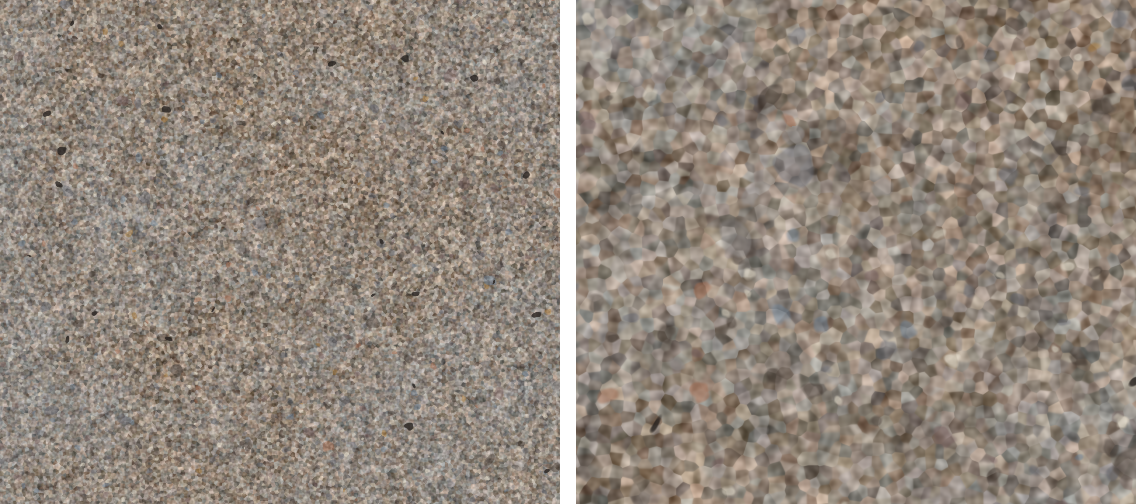
Left, the full canvas; right, a detail of the centre.
This texture is drawn by a WebGL 2 fragment shader. Its source:

```glsl
#version 300 es
precision highp float;
// Weathered sandy concrete: fine tan and grey grains over slow warm and cool drifts,
// with scattered pebbles, pale chips and a few dark pits. Grains are soft Voronoi
// cells, drifts are gradient noise, and stones are wobbly ellipses on jittered grids.

uniform vec2 u_resolution;
out vec4 fragColor;

vec3 hash(vec2 cell, int seed) {
    uvec3 v = uvec3(ivec3(ivec2(cell), seed)) * 1664525u + 1013904223u;
    v.x += v.y * v.z; v.y += v.z * v.x; v.z += v.x * v.y;
    v ^= v >> 16u;
    v.x += v.y * v.z; v.y += v.z * v.x; v.z += v.x * v.y;
    return vec3(v >> 8u) / 16777216.0;
}

float corner(vec2 cell, vec2 offset, int seed) {
    float angle = 6.2832 * hash(cell, seed).x;
    return dot(vec2(cos(angle), sin(angle)), offset);
}

// Gradient noise, roughly -0.7 to 0.7
float noise(vec2 p, int seed) {
    vec2 i = floor(p), f = p - i, e = vec2(1, 0);
    vec2 w = f * f * f * (f * (f * 6.0 - 15.0) + 10.0);
    float low = mix(corner(i, f, seed), corner(i + e, f - e, seed), w.x);
    float high = mix(corner(i + e.yx, f - e.yx, seed), corner(i + 1.0, f - 1.0, seed), w.x);
    return mix(low, high, w.y);
}

// Soft Voronoi cells, each carrying three random values
vec3 grains(vec2 p, int seed) {
    vec2 home = floor(p);
    vec3 sum = vec3(0);
    float total = 0.0;
    for (int y = -1; y <= 1; y++)
    for (int x = -1; x <= 1; x++) {
        vec2 cell = home + vec2(x, y);
        vec2 d = p - cell - hash(cell, seed).xy;
        float weight = exp(-14.0 * dot(d, d));
        sum += weight * hash(cell, seed + 1);
        total += weight;
    }
    return sum / total;
}

vec3 stoneColour(float pick) {
    if (pick < 0.30) return vec3(0.43, 0.43, 0.45);  // slate
    if (pick < 0.54) return vec3(0.35, 0.31, 0.28);  // dark brown
    if (pick < 0.70) return vec3(0.49, 0.41, 0.40);  // mauve
    if (pick < 0.84) return vec3(0.58, 0.56, 0.55);  // pale grey
    if (pick < 0.91) return vec3(0.46, 0.51, 0.56);  // blue
    if (pick < 0.96) return vec3(0.62, 0.44, 0.35);  // rust
    return vec3(0.64, 0.49, 0.29);                   // ochre
}

// Colour in rgb and coverage in a; share is the fraction of cells holding a stone
vec4 stones(vec2 p, float cells, float share, float radius, float flatness, int seed) {
    vec2 home = floor(p * cells);
    float edge = max(0.0016, 0.8 / u_resolution.y);
    float wobble = radius * 0.6 * noise(p * 0.9 / radius, seed + 3);
    vec4 result = vec4(0);
    for (int y = -1; y <= 1; y++)
    for (int x = -1; x <= 1; x++) {
        vec2 cell = home + vec2(x, y);
        vec3 place = hash(cell, seed), kind = hash(cell, seed + 1);
        if (place.z > share) continue;
        vec2 d = p - (cell + place.xy) / cells;
        float angle = (kind.x - 0.5) * 2.4;
        d = mat2(cos(angle), -sin(angle), sin(angle), cos(angle)) * d;
        d.y /= mix(flatness, 1.0, kind.y * 0.7);
        float dist = length(d) - radius * mix(0.5, 1.1, kind.y) + wobble;
        float cover = smoothstep(edge, -edge, dist);
        if (cover > result.a) result = vec4(stoneColour(kind.z), cover);
    }
    return result;
}

void main() {
    vec2 p = gl_FragCoord.xy / u_resolution.y;
    vec2 uv = gl_FragCoord.xy / u_resolution;

    // Slow drift between warm sand and cool cement, greyer at the left and lower right
    float cool = 0.36 + 0.7 * noise(p * 2.6, 11) + 0.7 * noise(p * 8.0, 12)
        + 0.45 * smoothstep(0.16, 0.0, uv.x)
        + 0.35 * smoothstep(0.75, 1.2, uv.x + 0.35 * (1.0 - uv.y));
    cool = clamp(cool, 0.0, 1.0);

    // Tone and warmth of the fine grains
    vec3 grain = grains(p * 145.0, 21);
    float clump = noise(p * 46.0, 13);
    float tone = 0.508 + 0.04 * cool
        + mix(0.29, 0.19, cool) * (grain.x - 0.5)
        + 0.17 * noise(p * 105.0, 14) + 0.14 * noise(p * 190.0, 15)
        + 0.13 * clump + 0.07 * noise(p * 17.0, 16);
    float warmth = mix(0.115, 0.05, cool) + 0.10 * (grain.y - 0.5) + 0.04 * clump;
    vec3 colour = tone + warmth * vec3(0.5, 0.0, -0.5);
    colour += vec3(0.03, -0.01, 0.0) * (grain.z - 0.5);

    // Pebbles keep some of the grain on their faces
    float texture_ = 0.45 * (tone - 0.52);
    vec4 stone = stones(p, 36.0, 0.40, 0.0062, 0.6, 31);
    colour = mix(colour, stone.rgb + texture_, 0.66 * stone.a);
    stone = stones(p, 15.0, 0.36, 0.0125, 0.6, 41);
    colour = mix(colour, stone.rgb + texture_, 0.62 * stone.a);

    // Pale chips, then dark pits and slivers
    float chip = stones(p, 42.0, 0.09, 0.0046, 0.6, 51).a;
    colour = mix(colour, vec3(0.80, 0.77, 0.71) + texture_, 0.75 * chip);
    float pit = stones(p, 13.0, 0.12, 0.0085, 0.35, 61).a;
    colour = mix(colour, vec3(0.15, 0.13, 0.12), 0.8 * pit);

    fragColor = vec4(clamp(colour, 0.0, 1.0), 1.0);
}
```
